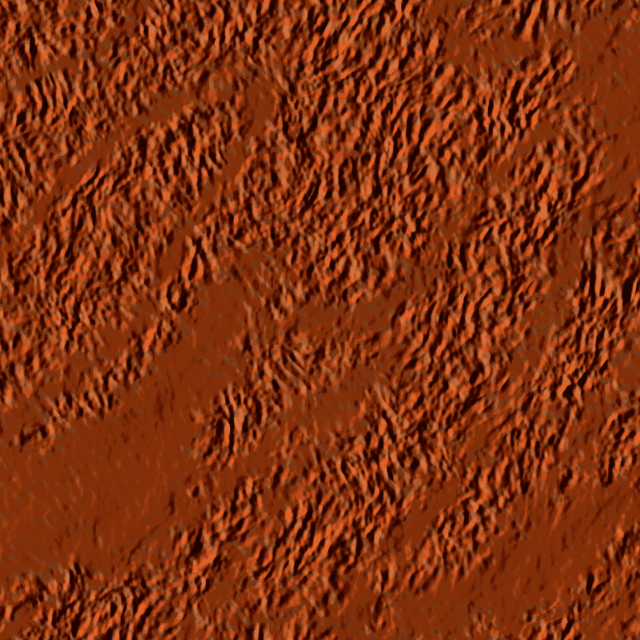
A Shadertoy shader for this texture:

```glsl
// Shaded relief of rugged orange-brown terrain with smooth diagonal valleys

const vec3 BLACK_SHADOW = vec3(0.11, 0.01, 0.00);
const vec3 DEEP_SHADOW  = vec3(0.19, 0.02, 0.00);
const vec3 SOFT_SHADOW  = vec3(0.34, 0.07, 0.00);
const vec3 FLAT_GROUND  = vec3(0.51, 0.18, 0.03);
const vec3 LIT_SLOPE    = vec3(0.73, 0.29, 0.10);
const vec3 HIGHLIGHT    = vec3(0.88, 0.38, 0.15);
const vec3 DUSTY_TINT   = vec3(-0.05, 0.05, 0.07);

const float VALLEY_ANGLE = 0.76;
const float RISING_RIDGE = 1.05;
const float LEANING_RIDGE = 2.05;

vec2 hashGradient(vec2 cell) {
    vec2 k = vec2(dot(cell, vec2(127.1, 311.7)), dot(cell, vec2(269.5, 183.3)));
    return 2.0 * fract(sin(k) * 43758.5453) - 1.0;
}

float gradientNoise(vec2 p) {
    vec2 i = floor(p);
    vec2 f = p - i;
    vec2 u = f * f * f * (f * (f * 6.0 - 15.0) + 10.0);
    vec2 o = vec2(1.0, 0.0);
    float a = dot(hashGradient(i), f);
    float b = dot(hashGradient(i + o.xy), f - o.xy);
    float c = dot(hashGradient(i + o.yx), f - o.yx);
    float d = dot(hashGradient(i + o.xx), f - o.xx);
    return mix(mix(a, b, u.x), mix(c, d, u.x), u.y);
}

// Coordinates along (x) and across (y) a direction
vec2 alignTo(vec2 p, float angle) {
    vec2 dir = vec2(cos(angle), sin(angle));
    return vec2(dot(p, dir), dot(p, vec2(dir.y, -dir.x)));
}

vec2 bend(vec2 p, float frequency, float amount) {
    vec2 q = p * frequency;
    return p + amount * vec2(gradientNoise(q + 3.7), gradientNoise(q + 19.2));
}

// Elongated relief whose slope does not depend on its frequency
float reliefLayer(vec2 p, float angle, float frequency, float stretch) {
    vec2 q = alignTo(p, angle) * frequency;
    return gradientNoise(q * vec2(1.0 / stretch, 1.0) + frequency) / frequency;
}

float crestLayer(vec2 p, float angle, float frequency, float stretch) {
    float n = reliefLayer(p, angle, frequency, stretch) * frequency;
    return -sqrt(n * n + 0.003) / frequency;
}

float terrainHeight(vec2 p) {
    vec2 q = bend(p, 9.0, 0.018);
    float leaning = smoothstep(-0.05, 0.25, gradientNoise(p * 3.1 + 8.4) + 0.25 - 0.5 * p.x);
    float crests = mix(crestLayer(q, RISING_RIDGE, 45.0, 1.7),
                       crestLayer(q, LEANING_RIDGE, 45.0, 1.7), leaning);
    float grain = mix(reliefLayer(q, RISING_RIDGE + 0.2, 66.0, 1.5),
                      reliefLayer(q, LEANING_RIDGE - 0.2, 66.0, 1.5), leaning);
    float fine = reliefLayer(q, 1.6, 118.0, 1.2);
    float broad = reliefLayer(q, 1.2, 24.0, 1.4);
    return 0.35 * broad + 0.85 * crests + 0.85 * grain + 0.6 * fine;
}

// 0 in valley floors and plains, 1 in rugged country
float ruggedness(vec2 p) {
    vec2 q = alignTo(bend(p, 3.5, 0.07), VALLEY_ANGLE);
    float ragged = 0.14 * gradientNoise(p * 21.0) + 0.10 * gradientNoise(p * 45.0);
    float channel = abs(gradientNoise(q * vec2(1.3, 5.2) + 11.3));
    float plain = gradientNoise(q * vec2(1.9, 3.6) + 47.9);
    float valleyMask = smoothstep(-0.02, 0.15, channel + ragged);
    float plainMask = smoothstep(-0.28, -0.08, plain + ragged);
    return mix(0.14, 1.0, valleyMask * plainMask);
}

float slopeAlong(vec2 p, vec2 dir, float reach) {
    return (terrainHeight(p + dir * reach) - terrainHeight(p - dir * reach)) / (2.0 * reach);
}

vec3 reliefColor(float light) {
    vec3 c = mix(BLACK_SHADOW, DEEP_SHADOW, smoothstep(-1.5, -0.95, light));
    c = mix(c, SOFT_SHADOW, smoothstep(-0.95, -0.50, light));
    c = mix(c, FLAT_GROUND, smoothstep(-0.50, -0.08, light));
    c = mix(c, LIT_SLOPE, smoothstep(0.04, 0.58, light));
    return mix(c, HIGHLIGHT, smoothstep(0.60, 1.30, light));
}

void mainImage(out vec4 fragColor, in vec2 fragCoord) {
    vec2 p = fragCoord / iResolution.y;

    // Main light from the left, weak dusty light from below
    vec2 lightDir = vec2(0.98, -0.20);
    vec2 dustDir = vec2(0.20, 0.98);
    float rugged = ruggedness(p);
    float light = 1.3 * rugged * slopeAlong(p, lightDir, 0.0016);
    float dust = 1.3 * rugged * slopeAlong(p, dustDir, 0.0016);

    // Long thin scarps follow the valleys
    float scarp = gradientNoise(alignTo(bend(p, 3.5, 0.07), VALLEY_ANGLE) * vec2(4.0, 30.0));
    light += 0.35 * scarp;

    // Dusty hue on slopes facing the weak light, and in broad patches
    float patches = 0.25 * gradientNoise(p * 2.6 + 5.0);
    float dusty = smoothstep(0.0, 0.22, dust + patches);
    float tintStrength = mix(0.8, 1.2, smoothstep(0.0, 0.6, light));
    vec3 color = reliefColor(light);
    color += DUSTY_TINT * dusty * tintStrength * smoothstep(-0.5, 0.0, light);

    fragColor = vec4(clamp(color, 0.0, 1.0), 1.0);
}
```
